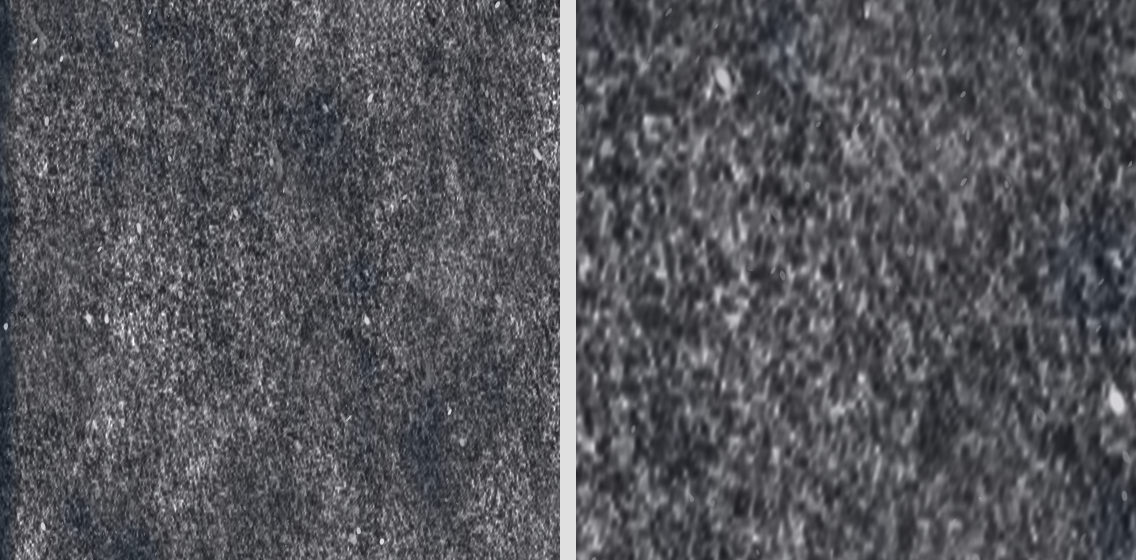
Left: the whole. Right: its middle third, enlarged.
A Shadertoy shader for this texture:

```glsl
// Dark weathered stone: fine, upright slate grains over broad mottling.
// Stretched value noise is summed as log brightness, so highlights run long;
// pale flecks and a few curved scratches are scattered on jittered grids.

// Integer hash: two random values in 0..1 for each cell
vec2 hash2(vec2 cell, uint seed) {
    uvec2 q = uvec2(ivec2(cell)) + uvec2(seed * 747u, seed * 1259u);
    q = q * 1664525u + 1013904223u;
    q.x += q.y * 1664525u;
    q.y += q.x * 1664525u;
    q ^= q >> 16u;
    q.x += q.y * 1664525u;
    q.y += q.x * 1664525u;
    q ^= q >> 16u;
    return vec2(q >> 8u) / 16777216.0;
}

// Smooth value noise, centred on zero
float noise(vec2 p, uint seed) {
    vec2 i = floor(p), f = fract(p);
    f = f * f * (3.0 - 2.0 * f);
    float low = mix(hash2(i, seed).x, hash2(i + vec2(1, 0), seed).x, f.x);
    float high = mix(hash2(i + vec2(0, 1), seed).x, hash2(i + vec2(1, 1), seed).x, f.x);
    return mix(low, high, f.y) - 0.5;
}

vec2 lean(vec2 p, float slant) {
    return vec2(p.x + slant * p.y, p.y - 0.3 * slant * p.x);
}

// Small slanted chips, one possible chip per cell
float flecks(vec2 uv, float cells, float chance, uint seed) {
    vec2 p = uv * cells;
    float cover = 0.0;
    for (int y = -1; y <= 1; y++)
    for (int x = -1; x <= 1; x++) {
        vec2 cell = floor(p) + vec2(x, y);
        vec2 place = hash2(cell, seed), kind = hash2(cell, seed + 1u);
        vec2 d = lean(p - cell - place, mix(-0.7, 0.4, kind.y));
        float radius = mix(0.12, 0.3, place.x * kind.y);
        float dist = length(d * vec2(1.5, 0.8)) + 0.15 * noise(p * 4.0, seed);
        float chip = 1.0 - smoothstep(radius * 0.5, radius * 1.3, dist);
        cover = max(cover, chip * step(kind.x, chance) * mix(0.5, 1.0, place.y));
    }
    return cover;
}

// Short bowed scrapes with worn, fading ends
float scratches(vec2 uv) {
    vec2 p = uv * 4.0;
    float cover = 0.0;
    for (int y = -1; y <= 1; y++)
    for (int x = -1; x <= 1; x++) {
        vec2 cell = floor(p) + vec2(x, y);
        vec2 place = hash2(cell, 31u), kind = hash2(cell, 32u);
        float angle = mix(0.5, 2.4, kind.y);
        vec2 along = vec2(cos(angle), sin(angle));
        vec2 d = p - cell - place;
        float t = dot(d, along), reach = mix(0.1, 0.25, place.y);
        float side = dot(d, vec2(-along.y, along.x)) - 1.5 * t * t;
        side += 0.03 * noise(p * 12.0, 33u);
        float line = 1.0 - smoothstep(0.005, 0.03, abs(side));
        float fade = 1.0 - smoothstep(0.4 * reach, reach, abs(t));
        cover = max(cover, line * fade * step(kind.x, 0.28));
    }
    return cover;
}

void mainImage(out vec4 fragColor, in vec2 fragCoord) {
    vec2 uv = fragCoord / iResolution.xy;

    // Gentle warp keeps the grain from lining up
    vec2 p = uv + 0.006 * vec2(noise(uv * 14.0, 1u), noise(uv * 14.0, 2u));

    // Broad mottling and upright streaks
    float broad = noise(p * vec2(5.0, 4.0), 3u);
    float patches = noise(lean(p, 0.2) * vec2(19.0, 13.0), 4u);
    float streaks = noise(p * vec2(26.0, 2.5), 5u);
    float edge = 1.0 - smoothstep(0.0, 0.04, uv.x + 0.02 * noise(uv * vec2(40.0, 9.0), 6u));
    float mottle = 0.38 * broad + 0.32 * patches + 0.22 * streaks - 0.45 * edge;

    // Fine grain, taller than wide, in three slants and sizes
    float grain = 0.9 * noise(lean(p, 0.16) * vec2(250.0, 122.0), 7u)
                + 0.75 * noise(lean(p, -0.2) * vec2(345.0, 190.0), 8u)
                + 0.45 * noise(lean(p, 0.05) * vec2(118.0, 58.0), 9u);
    grain *= 1.0 + 0.5 * noise(uv * 9.0, 10u) - 0.35 * edge;

    float light = 0.33 * exp(mottle + grain);

    // Pale marks: scrapes, clustered crumbs and sparse bright chips
    float cluster = smoothstep(-0.1, 0.35, noise(uv * 7.0, 11u));
    light = mix(light, 0.53, 0.55 * scratches(uv));
    light = mix(light, 0.66, 0.6 * flecks(uv, 75.0, 0.03 + 0.15 * cluster, 12u));
    light = mix(light, 0.88, flecks(uv, 30.0, 0.045, 20u));

    // Neutral grey, turning navy in the shaded patches
    float shade = smoothstep(0.02, 0.4, -mottle);
    vec3 tint = mix(vec3(-0.004, -0.003, 0.013), vec3(-0.03, -0.008, 0.028), shade);
    fragColor = vec4(clamp(light + tint, 0.0, 1.0), 1.0);
}
```
